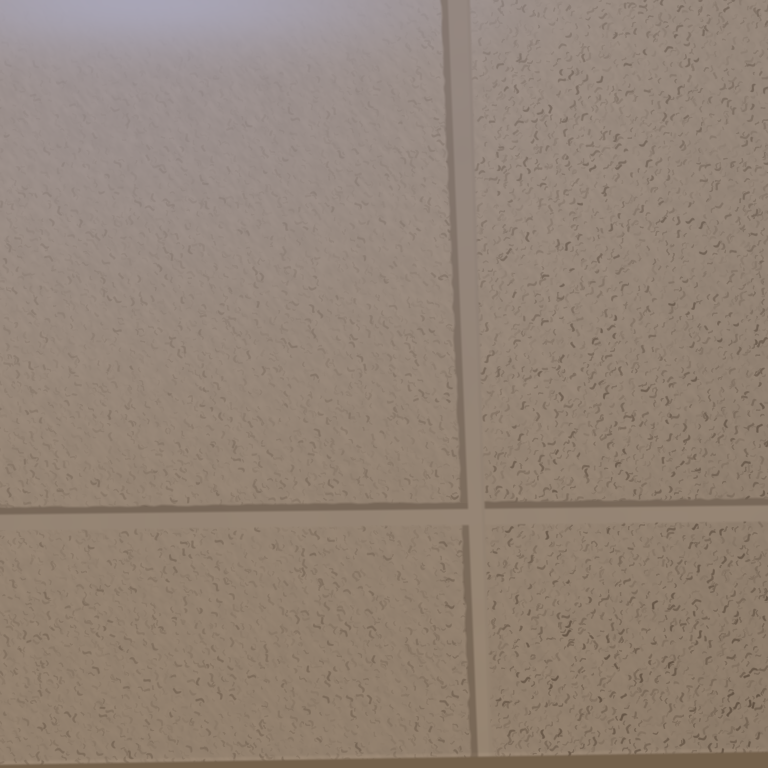
Give the GLSL for this texture, as a WebGL 1 fragment shader.

```glsl
precision highp float;
// Speckled ceiling tiles in a slightly skewed grid of rails, lit from the upper left.
uniform vec2 u_resolution;

const vec3 TILE_LOW = vec3(0.567, 0.497, 0.425);
const vec3 TILE_HIGH = vec3(0.600, 0.540, 0.488);
const vec3 HALO = vec3(0.607, 0.570, 0.580);
const vec3 LAMP = vec3(0.680, 0.680, 0.770);
const vec3 RAIL_LOW = vec3(0.590, 0.520, 0.445);
const vec3 RAIL_HIGH = vec3(0.575, 0.520, 0.485);
const vec3 WALL_TRIM = vec3(0.455, 0.380, 0.295);
const vec3 SHADOW_TINT = vec3(0.80, 0.78, 0.76);
const vec3 SPECK_TINT = vec3(0.68, 0.65, 0.62);
const float SPECK_CELLS = 72.0;
const float GRAIN_AMOUNT = 0.050;
const float RAIL_HEIGHT = 0.030;
const float SHADOW_WIDTH = 0.009;
const float EDGE_BLUR = 0.0022;

float hash(vec2 p) {
  p = fract(p * vec2(0.1031, 0.1137));
  p += dot(p, p.yx + 33.33);
  return fract((p.x + p.y) * p.x * 17.31);
}

float noise(vec2 p) {
  vec2 i = floor(p), f = fract(p);
  f = f * f * (3.0 - 2.0 * f);
  return mix(mix(hash(i), hash(i + vec2(1.0, 0.0)), f.x),
             mix(hash(i + vec2(0.0, 1.0)), hash(i + vec2(1.0)), f.x), f.y);
}

vec2 rotate(vec2 p, float angle) {
  float c = cos(angle), s = sin(angle);
  return vec2(c * p.x - s * p.y, s * p.x + c * p.y);
}

float band(float x, float lo, float hi) {
  return smoothstep(lo - EDGE_BLUR, lo + EDGE_BLUR, x)
       * (1.0 - smoothstep(hi - EDGE_BLUR, hi + EDGE_BLUR, x));
}

// Short pressed fissures, one per jittered cell; lean is their mean angle.
float specks(vec2 p, float lean) {
  vec2 cell = floor(p);
  float mark = 0.0;
  for (int j = -1; j <= 1; j++) {
    for (int i = -1; i <= 1; i++) {
      vec2 id = cell + vec2(float(i), float(j));
      vec2 center = id + vec2(hash(id + 11.0), hash(id + 47.0));
      vec2 d = rotate(p - center, lean + 1.5 * (hash(id + 83.0) - 0.5));
      d.y += 0.10 * sin(d.x * 7.0 + 6.0 * hash(id + 5.0));
      float halfLength = mix(0.08, 0.36, hash(id + 131.0));
      d.x -= clamp(d.x, -halfLength, halfLength);
      float strength = hash(id + 171.0);
      mark = max(mark, strength * strength * (1.0 - smoothstep(0.03, 0.21, length(d))));
    }
  }
  return mark;
}

void main() {
  vec2 p = gl_FragCoord.xy / u_resolution;

  // Perspective-skewed joint coordinates
  float across = p.x - mix(0.614, 0.574, p.y);
  float railWidth = mix(0.027, 0.038, p.y);
  float below = mix(0.339, 0.351, p.x) - p.y;
  float trimEdge = mix(0.004, 0.021, p.x);

  // Uneven light with a cool lamp glow
  vec2 lampOffset = vec2(p.x - 0.19, 1.0 - p.y);
  vec2 wide = lampOffset / vec2(0.46, 0.36);
  vec2 tight = lampOffset / vec2(0.33, 0.065);
  float halo = exp(-dot(wide, wide));
  float lamp = exp(-dot(tight, tight));
  float height = smoothstep(0.0, 1.0, p.y);
  vec3 color = mix(TILE_LOW, TILE_HIGH, height);
  color *= 1.0 + 0.015 * (1.0 - p.x) - 0.025 * smoothstep(0.7, 1.0, p.x);
  color = mix(color, HALO, 0.85 * halo);

  // Tile surface: slanted grain and specks, crisper toward the lower right
  float crisp = clamp(0.26 + 0.42 * smoothstep(0.5, 0.75, p.x)
                      + 0.30 * (1.0 - p.y) - 0.18 * halo, 0.0, 1.0);
  vec2 grainPoint = rotate(p, 0.9);
  float grain = 0.65 * noise(grainPoint * vec2(75.0, 190.0))
              + 0.35 * noise(grainPoint * vec2(170.0, 300.0) + 19.0) - 0.5;
  float lean = mix(0.9, -1.0, smoothstep(0.56, 0.65, p.x));
  float mark = specks(p * SPECK_CELLS, lean);
  mark = max(mark, 0.6 * specks(p * SPECK_CELLS * 1.45 + 37.0, lean));
  color *= 1.0 + GRAIN_AMOUNT * grain * (1.0 - 0.7 * lamp);
  color *= mix(vec3(1.0), SPECK_TINT, mark * crisp * (1.0 - 0.7 * lamp));
  color = mix(color, LAMP, 0.72 * lamp);

  // Cross rails with a slightly ragged shadow along each tile edge
  vec3 rail = mix(RAIL_LOW, RAIL_HIGH, height);
  rail = mix(rail, HALO, 0.35 * halo);
  rail *= 1.0 + 0.012 * (noise(p * 25.0) - 0.5);
  float ragX = 0.003 * (noise(vec2(p.y * 95.0, 3.0)) - 0.5);
  float ragY = 0.002 * (noise(vec2(p.x * 90.0, 8.0)) - 0.5);
  float vertical = band(across, 0.0, railWidth);
  float horizontal = band(below, 0.0, RAIL_HEIGHT);
  color = mix(color, rail, max(vertical, horizontal));
  float crossing = band(across, SHADOW_WIDTH, railWidth);
  float shadowY = band(below, ragY, SHADOW_WIDTH) * (1.0 - crossing);
  float shadowX = band(across, ragX, SHADOW_WIDTH)
                * (1.0 - band(below, SHADOW_WIDTH, RAIL_HEIGHT))
                * mix(1.0, 0.55, height);
  color *= mix(vec3(1.0), SHADOW_TINT, max(shadowX, shadowY));
  color *= 1.0 - 0.025 * band(across, railWidth - 0.004, railWidth);

  // Dark trim closing the lower edge
  float trim = 1.0 - smoothstep(trimEdge - EDGE_BLUR, trimEdge + EDGE_BLUR, p.y);
  color *= 1.0 + 0.05 * band(p.y, trimEdge, trimEdge + 0.005);
  color = mix(color, WALL_TRIM, trim);

  gl_FragColor = vec4(color, 1.0);
}
```
